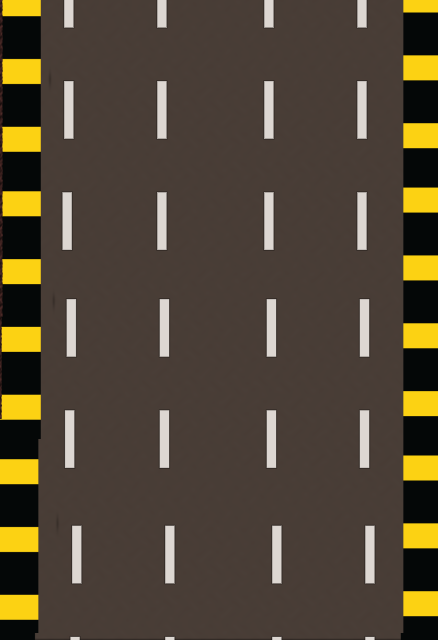
Write a Shadertoy shader that draws this pattern.

```glsl
// Layout, in units of 1/768 of the canvas height, y pointing down
const float UNITS = 768.0;
const float ROAD_LEFT = 49.0;
const float ROAD_RIGHT = 484.0;
const float KERB_SEAM = 527.0;      // left kerb steps outward below here
const float KERB_STEP = 3.0;
const float KERB_FOOT = 760.0;

const float LANE_CENTRE = 258.5;
const float INNER_LANE = 64.2;
const float OUTER_LANE = 175.9;
const vec2 DASH_HALF = vec2(5.6, 34.6);
const float DASH_PITCH = 133.4;
const float DASH_START = -1.5;

const float BAND_PITCH = 81.4;
const float BAND_HALF = 15.0;
const float BAND_START = 244.5;
const float TILE_HEIGHT = 321.5;    // four bands, the last gap shortened
const float RIGHT_BAND_LIFT = 4.4;

const vec2 SCUFF_START = vec2(60.0, 95.0);
const vec2 SCUFF_STEP = vec2(4.5, 266.5);

const vec3 ASPHALT = vec3(0.284, 0.239, 0.212);
const vec3 BLACK = vec3(0.016, 0.027, 0.027);
const vec3 YELLOW = vec3(0.99, 0.825, 0.075);
const vec3 PAINT = vec3(0.865, 0.843, 0.825);
const vec3 RUST = vec3(0.27, 0.15, 0.14);

float softness;

// Coverage from a signed distance, negative inside
float cover(float d) {
    return clamp(0.5 - d / softness, 0.0, 1.0);
}

float boxDistance(vec2 p, vec2 halfSize) {
    vec2 d = abs(p) - halfSize;
    return length(max(d, 0.0)) + min(max(d.x, d.y), 0.0);
}

float grain(vec2 p) {
    float a = sin(p.x * 0.31 + 2.0 * sin(p.y * 0.17));
    float b = sin(p.y * 0.43 + 2.0 * sin(p.x * 0.23));
    return 0.5 * (a + b * sin(p.x * 0.071 + p.y * 0.113));
}

// Signed distance to the nearest lane dash, with the drift of each row
float dashDistance(vec2 p) {
    float row = round((p.y - DASH_START) / DASH_PITCH);
    float lateRow = step(2.5, row);
    float lastRow = step(4.5, row);
    float shift = 3.0 * lateRow + 6.5 * lastRow;
    float lift = 5.2 * (lateRow - lastRow);

    float x = p.x - LANE_CENTRE - shift;
    float outer = step(0.5 * (INNER_LANE + OUTER_LANE), abs(x));
    float lane = sign(x) * mix(INNER_LANE, OUTER_LANE, outer);
    float evenRow = step(1.5, row) * (1.0 - mod(row, 2.0));
    lane -= 2.0 * evenRow * outer * step(x, 0.0);

    float y = p.y - DASH_START - row * DASH_PITCH + lift;
    return boxDistance(vec2(x - lane, y), DASH_HALF);
}

// Warning bands, grouped in tiles of four
vec3 kerbColor(float y) {
    float local = mod(y - BAND_START + BAND_HALF + 2.0, TILE_HEIGHT) - BAND_HALF - 2.0;
    float band = clamp(round(local / BAND_PITCH), 0.0, 3.0);
    return mix(BLACK, YELLOW, cover(abs(local - band * BAND_PITCH) - BAND_HALF));
}

// Faint dark marks beside the left kerb
float scuffs(vec2 p) {
    float mark = 0.0;
    for (int i = 0; i < 3; i++) {
        vec2 d = (p - SCUFF_START - float(i) * SCUFF_STEP) / vec2(1.6, 9.0);
        mark += exp(-dot(d, d));
    }
    return mark;
}

void mainImage(out vec4 fragColor, in vec2 fragCoord) {
    vec2 p = vec2(fragCoord.x, iResolution.y - fragCoord.y) * UNITS / iResolution.y;
    softness = max(1.4, UNITS / iResolution.y);

    // Road surface
    vec3 color = ASPHALT + 0.003 * grain(p);
    color *= 1.0 - 0.22 * scuffs(p);
    color *= 1.0 - 0.3 * cover(UNITS - 1.5 - p.y);

    // Lane dashes with a thin dark rim
    float dash = dashDistance(p);
    color *= 1.0 - 0.3 * cover(dash - 1.2);
    color = mix(color, PAINT, cover(dash));

    // Kerbs
    float seam = step(KERB_SEAM, p.y);
    float foot = step(KERB_FOOT, p.y);
    float leftEdge = ROAD_LEFT - KERB_STEP * seam - 4.0 * foot;
    float rightEdge = ROAD_RIGHT - 3.0 * foot;
    color = mix(color, kerbColor(p.y), cover(p.x - leftEdge));
    color = mix(color, kerbColor(p.y + RIGHT_BAND_LIFT), cover(rightEdge - p.x));

    // Worn outer rim of the left kerb
    float rimWidth = 3.0 - step(380.0, p.y);
    float rim = cover(p.x - rimWidth - 0.4 * grain(p * 3.0)) * step(p.y, 503.0);
    color = mix(color, RUST * (0.75 + 0.4 * grain(p * 2.3)), rim);

    fragColor = vec4(color, 1.0);
}
```
